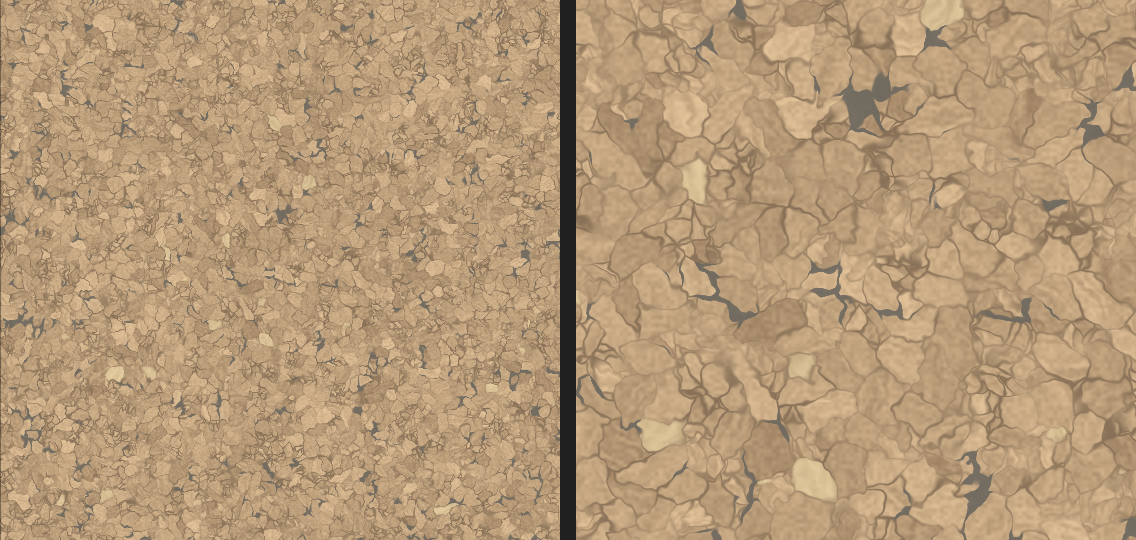
Left: the whole. Right: its middle third, enlarged.
A WebGL 1 fragment shader for this texture:

```glsl
precision highp float;
uniform vec2 u_resolution;

#define CHIPS_ACROSS 46.0
#define SPLIT_SHARE 0.36
#define SPLIT_SCALE 1.7
#define TONE_MEAN 0.60
#define TONE_SPREAD 0.42
#define STREAK_AMOUNT 0.36
#define SPECKLE_AMOUNT 0.38
#define SEAM_WIDTH 0.12
#define GAP_WIDTH 0.20
#define PALE_SHARE 0.012

const vec3 DARK_CORK = vec3(0.635, 0.522, 0.397);
const vec3 LIGHT_CORK = vec3(0.850, 0.728, 0.570);
const vec3 PALE_CORK = vec3(0.89, 0.80, 0.62);
const vec3 SEAM_BROWN = vec3(0.53, 0.44, 0.34);
const vec3 GAP_GREY = vec3(0.43, 0.41, 0.375);

struct Chip {
  vec2 id;
  vec2 local;
  float edge;
};

float hash(vec2 p) {
  return fract(sin(dot(p, vec2(127.1, 311.7))) * 43758.5453);
}

vec2 hash2(vec2 p) {
  return vec2(hash(p), hash(p + 57.3));
}

float noise(vec2 p) {
  vec2 i = floor(p);
  vec2 f = fract(p);
  f = f * f * (3.0 - 2.0 * f);
  return mix(mix(hash(i), hash(i + vec2(1.0, 0.0)), f.x),
             mix(hash(i + vec2(0.0, 1.0)), hash(i + vec2(1.0, 1.0)), f.x), f.y);
}

vec2 warp(vec2 p) {
  return vec2(noise(p), noise(p + 31.7)) - 0.5;
}

// Cellular pattern whose cells are stretched along their own random axes
Chip findChip(vec2 p) {
  vec2 cell = floor(p);
  Chip chip = Chip(cell, vec2(0.0), 0.0);
  float nearest = 9.0;
  float second = 9.0;
  for (int y = -2; y <= 2; y++) {
    for (int x = -2; x <= 2; x++) {
      vec2 id = cell + vec2(float(x), float(y));
      vec2 offset = p - id - hash2(id);
      float angle = 6.2832 * hash(id + 11.9);
      float c = cos(angle);
      float s = sin(angle);
      vec2 local = vec2(c * offset.x + s * offset.y, c * offset.y - s * offset.x);
      float stretch = mix(1.05, 1.65, hash(id + 23.1));
      float size = mix(0.85, 1.2, hash(id + 37.7));
      // Blend of round and diamond distance gives angular chips
      vec2 q = abs(local * vec2(1.0 / stretch, stretch));
      float d = mix(length(q), 0.8 * (q.x + q.y), 0.4) / size;
      if (d < nearest) {
        second = nearest;
        nearest = d;
        chip.id = id;
        chip.local = local;
      } else {
        second = min(second, d);
      }
    }
  }
  chip.edge = second - nearest;
  return chip;
}

void main() {
  vec2 uv = gl_FragCoord.xy / u_resolution.x;
  vec2 p = uv * CHIPS_ACROSS;
  float pixel = CHIPS_ACROSS / u_resolution.x;
  vec2 ragged = p + 0.32 * warp(p * 1.7) + 0.16 * warp(p * 5.0);

  // Large chips, some broken into small fragments
  Chip chip = findChip(ragged);
  float chipEdge = chip.edge;
  if (hash(chip.id + 71.3) < SPLIT_SHARE) {
    Chip fragment = findChip(ragged * SPLIT_SCALE + 200.0);
    fragment.edge = min(chip.edge, fragment.edge / SPLIT_SCALE);
    fragment.id += chip.id * 3.0;
    chip = fragment;
  }

  // Chip tone, streaks along the chip and fine speckle
  vec2 seed = hash2(chip.id + 5.7);
  float tone = TONE_MEAN + TONE_SPREAD * (seed.x + seed.y - 1.0);
  tone += 0.12 * (noise(uv * 7.0) - 0.5);
  float bend = 0.25 * noise(p * 1.5 + 20.0);
  float streak = noise((chip.local + bend) * vec2(1.6, 7.5) + seed * 40.0) - 0.5;
  tone += STREAK_AMOUNT * streak * mix(0.4, 1.6, hash(chip.id + 83.0));
  tone += SPECKLE_AMOUNT * (noise(uv * 430.0) - 0.5);
  vec3 color = mix(DARK_CORK, LIGHT_CORK, clamp(tone, -0.25, 1.15));
  float pale = step(1.0 - PALE_SHARE, hash(chip.id + 97.0));
  color = mix(color, PALE_CORK + 0.1 * streak, 0.7 * pale);

  // Thin brown seams of uneven strength
  float seam = 1.0 - smoothstep(0.0, SEAM_WIDTH + pixel * 0.4, chip.edge);
  float seamStrength = smoothstep(0.1, 0.9, noise(p * 1.3 + 60.0));
  color = mix(color, SEAM_BROWN, seam * mix(0.2, 1.0, seamStrength));

  // Small grey slits along the outlines of large chips
  float gapWidth = GAP_WIDTH * smoothstep(0.66, 0.95, noise(p * 0.95 + 140.0));
  float gap = 1.0 - smoothstep(gapWidth - pixel, gapWidth + pixel, chipEdge);
  color = mix(color, GAP_GREY, 0.9 * gap * smoothstep(0.01, 0.08, gapWidth));

  // Narrow shaded left border
  color *= mix(0.65, 1.0, smoothstep(0.001, 0.003, uv.x));
  gl_FragColor = vec4(color, 1.0);
}
```
